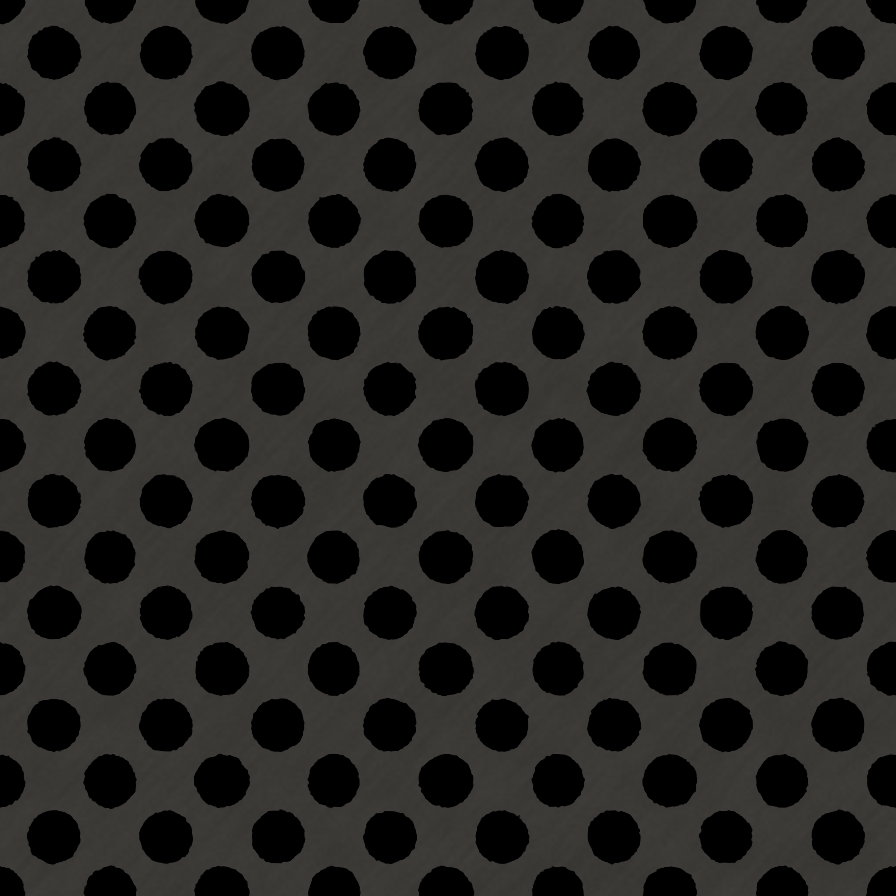
A WebGL 1 fragment shader for this pattern:

```glsl
precision highp float;
// Charcoal sheet with staggered rows of black, slightly ragged round dots.

uniform vec2 u_resolution;

const float REPEATS = 8.0;                        // cells across and down
const vec2 LATTICE_SHIFT = vec2(-0.018, 0.027);   // in cells
const float DOT_RADIUS = 0.237;                   // in cells
const vec3 SHEET_COLOR = vec3(0.232, 0.223, 0.211);
const vec3 DOT_COLOR = vec3(0.0);

float hash(vec2 p) {
  vec3 q = fract(vec3(p.xyx) * 0.1031);
  q += dot(q, q.yzx + 33.33);
  return fract((q.x + q.y) * q.z);
}

// Value noise in -1..1 that wraps after a whole number of lattice steps.
float wrapNoise(vec2 uv, vec2 period) {
  vec2 p = uv * period;
  vec2 i = floor(p);
  vec2 f = fract(p);
  f = f * f * (3.0 - 2.0 * f);
  vec2 lo = mod(i, period);
  vec2 hi = mod(i + 1.0, period);
  float bottom = mix(hash(lo), hash(vec2(hi.x, lo.y)), f.x);
  float top = mix(hash(vec2(lo.x, hi.y)), hash(hi), f.x);
  return 2.0 * mix(bottom, top, f.y) - 1.0;
}

// Signed distance to the nearest dot centred on whole cell coordinates;
// columns alternate in width by the given amount.
float dotDistance(vec2 cell, float widthSwing) {
  vec2 id = floor(cell + 0.5);
  vec2 local = cell - id;
  float parity = 1.0 - 2.0 * mod(id.x, 2.0);
  local.x /= 1.0 + widthSwing * parity;
  float sizeJitter = 0.003 * (hash(mod(id, REPEATS) + 7.0) - 0.5);
  return length(local) - DOT_RADIUS - sizeJitter;
}

// Coarse dents plus fine nibbling along the dot outlines.
float raggedness(vec2 uv) {
  return 0.006 * wrapNoise(uv, vec2(110.0))
       + 0.008 * wrapNoise(uv + 0.37, vec2(300.0));
}

// Faint mottling, slanted fibres and fine grain of the sheet.
float sheetTone(vec2 uv) {
  vec2 slanted = vec2(uv.x, uv.y - uv.x);
  return 0.006 * wrapNoise(uv, vec2(24.0))
       + 0.007 * wrapNoise(slanted, vec2(36.0, 110.0))
       + 0.006 * wrapNoise(uv, vec2(256.0));
}

void main() {
  vec2 uv = gl_FragCoord.xy / u_resolution;
  vec2 cell = uv * REPEATS - LATTICE_SHIFT;
  float pixel = REPEATS / min(u_resolution.x, u_resolution.y);

  // Two interleaved square lattices make the stagger.
  float d = min(dotDistance(cell, 0.025), dotDistance(cell - 0.5, 0.006));
  d += raggedness(uv);

  vec3 sheet = SHEET_COLOR + sheetTone(uv);
  float cover = smoothstep(-0.6 * pixel, 0.6 * pixel, d);
  gl_FragColor = vec4(mix(DOT_COLOR, sheet, cover), 1.0);
}
```
